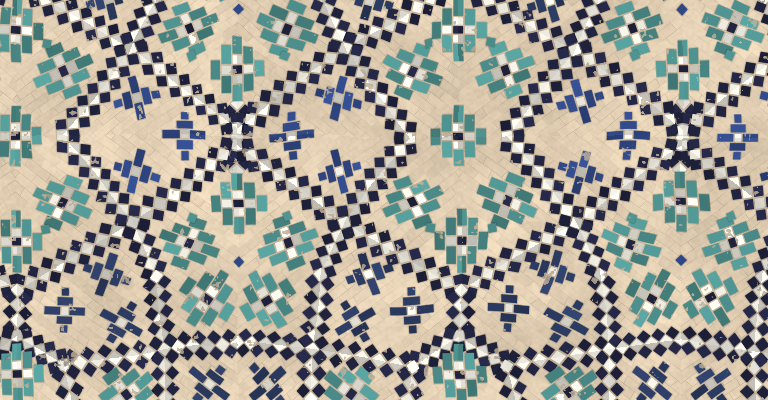
Write a WebGL 2 fragment shader that draws this pattern.

```glsl
#version 300 es
precision highp float;
// Glazed tile mosaic: stepped teal and blue flowers between checkered bands on tan brick.
// Space is folded by mirrors in both axes; bands are segments and flowers are rotated
// columns of bars inside the fold. Noise adds uneven setting, chips and tints.
#define SPAN 768.0       // design units across the canvas
#define AXIS_X 460.0     // upright mirror line
#define AXIS_Y 264.0     // level mirror line
#define HALF_REPEAT 222.0
#define BAND_PITCH 16.0
#define BAR_UNIT 9.0
#define WOBBLE 5.0
#define CHIPS 0.77
#define TAN vec3(0.93, 0.85, 0.735)
#define CREAM vec3(0.90, 0.89, 0.85)
#define NAVY vec3(0.13, 0.14, 0.25)
#define TEAL vec3(0.30, 0.56, 0.55)

uniform vec2 u_resolution;
out vec4 outColor;

const vec3 BLUE = vec3(0.19, 0.28, 0.52);
// Flowers: place in the fold, then angle.
const vec3 tealFlowers[8] = vec3[8](
  vec3(0, 0, 1.57), vec3(47, 66, 0.38), vec3(0, 105, 1.57), vec3(222, 67, 1.57),
  vec3(172, 107, 0.36), vec3(192, 163, 2.1), vec3(0, 238, 1.57), vec3(109, 258, 2.5));
const vec3 blueFlowers[6] = vec3[6](
  vec3(120, 36, 1.83), vec3(167, 0, 0), vec3(91, 137, 1.88),
  vec3(106, 186, 0.55), vec3(49, 173, 0.05), vec3(193, 248, 0.65));
// Bands: both ends of each segment in the fold.
const vec4 bands[12] = vec4[12](
  vec4(48, 0, 116, 86), vec4(116, 86, 0, 154), vec4(222, 0, 222, 34),
  vec4(116, 86, 222, 8), vec4(116, 86, 140, 140), vec4(140, 140, 149, 215),
  vec4(149, 215, 149, 279), vec4(149, 215, 222, 205), vec4(149, 215, 48, 230),
  vec4(0, 154, 0, 200), vec4(0, 200, 48, 230), vec4(48, 230, 58, 278));

float hash(vec2 p) { return fract(sin(dot(p, vec2(127.1, 311.7))) * 43758.5453); }

float noise(vec2 p) {
  vec2 i = floor(p), f = fract(p);
  f = f * f * (3.0 - 2.0 * f);
  return mix(mix(hash(i), hash(i + vec2(1, 0)), f.x),
             mix(hash(i + vec2(0, 1)), hash(i + vec2(1, 1)), f.x), f.y);
}

float box(vec2 p, vec2 halfSize) {
  vec2 d = abs(p) - halfSize + 0.8;
  return length(max(d, 0.0)) + min(max(d.x, d.y), 0.0) - 0.8;
}

// Lays one glazed piece with a soft joint, a tint of its own and chipped spots.
void lay(inout vec3 col, vec3 glaze, float d, float seed, float chip, float px) {
  col *= 1.0 - 0.16 * (1.0 - smoothstep(0.0, 1.8, d));
  float loss = smoothstep(CHIPS, CHIPS + 0.06, chip + 0.12 * step(0.94, seed));
  vec3 tint = glaze * (0.82 + 0.36 * seed);
  col = mix(col, tint, (1.0 - smoothstep(-0.6 * px, 0.6 * px, d)) * (1.0 - 0.85 * loss));
}

// Columns of bars around a core of squares; reach is the core radius in columns.
void flower(inout vec3 col, vec2 q, float reach, vec3 glaze, vec2 id, float chip, float px) {
  float pitch = reach > 1.5 ? 11.2 : 9.6;
  float k = round(q.x / pitch), a = abs(k);
  if (a > 2.0) return;
  float inner = reach - a - 0.5;
  float mid = 0.0, len = 1.0;
  vec3 c = glaze;
  if (inner > 0.0) {
    if (abs(q.y) < inner * BAR_UNIT) {
      mid = round(q.y / BAR_UNIT);
      len = 0.5;
      c = reach > 1.5 && a + abs(mid) < 0.5 ? NAVY : CREAM;
    } else mid = sign(q.y) * (inner + 1.0);
  } else if (a > reach) len = 0.5;
  vec2 shape = vec2(0.5 * pitch - 0.8, len * BAR_UNIT - 0.7);
  float d = box(q - vec2(k * pitch, mid * BAR_UNIT), shape);
  lay(col, c, d, hash(id + vec2(k, mid * 2.0)), chip, px);
}

// Row of cream diamonds with navy diamonds staggered on both sides.
void band(inout vec3 col, vec2 p, vec4 s, vec2 id, float chip, float px) {
  vec2 span = s.zw - s.xy;
  float len = length(span), n = max(round(len / BAND_PITCH), 1.0), pitch = len / n;
  vec2 dir = span / len, q = p - s.xy;
  q = vec2(dot(q, dir), dir.x * q.y - dir.y * q.x);
  if (abs(q.y) > 18.0 || q.x < -10.0 || q.x > len + 10.0) return;
  float side = sign(q.y);
  for (int j = 0; j < 2; j++) {
    float shift = 0.5 * float(j);
    float i = clamp(round(q.x / pitch - shift), 0.0, n - 2.0 * shift);
    vec2 r = q - vec2((i + shift) * pitch, side * shift * BAND_PITCH);
    r = vec2(r.x + r.y, r.y - r.x) * 0.7071;
    lay(col, j == 0 ? CREAM : NAVY, box(r, vec2(4.9)), hash(id + vec2(i, side + shift)), chip, px);
  }
}

vec2 turn(vec2 p, float a) { return vec2(sin(a) * p.x - cos(a) * p.y, cos(a) * p.x + sin(a) * p.y); }

void main() {
  float px = SPAN / u_resolution.x;
  vec2 p = gl_FragCoord.xy * px;
  vec2 w = p + WOBBLE * (vec2(noise(p / 45.0), noise(p / 45.0 + 31.0)) - 0.5);
  // Mirror fold; the cell number keeps each repeat different.
  vec2 m = w - vec2(AXIS_X, AXIS_Y);
  vec2 cell = vec2(floor(m.x / HALF_REPEAT), step(0.0, m.y)) * 17.0;
  vec2 f = vec2(abs(mod(m.x + HALF_REPEAT, 2.0 * HALF_REPEAT) - HALF_REPEAT), abs(m.y));
  float chip = 0.65 * noise(p / 7.0) + 0.35 * noise(p / 2.5);

  // Tan brick slivers with worn joints and broad stains.
  vec2 b = turn(f, 0.65) / vec2(9.0, 27.0);
  b.y += 0.5 * mod(floor(b.x), 2.0) + 0.3 * noise(f / 20.0);
  vec2 e = abs(fract(b) - 0.5);
  float joint = max(smoothstep(0.42, 0.5, e.x), smoothstep(0.47, 0.5, e.y));
  vec3 col = TAN * (0.97 + 0.06 * hash(floor(b) + cell));
  col *= 1.0 - 0.13 * joint * noise(p / 16.0 + 9.0);
  col *= 1.03 - 0.10 * noise(p / 50.0) - 0.05 * noise(p / 3.0);

  for (int i = 0; i < 12; i++) band(col, f, bands[i], cell + float(i) * 5.3, chip, px);
  for (int i = 0; i < 8; i++) {
    vec3 t = tealFlowers[i];
    flower(col, turn(f - t.xy, t.z), 2.0, TEAL, cell + float(i) * 7.1, chip, px);
  }
  for (int i = 0; i < 6; i++) {
    vec3 t = blueFlowers[i];
    vec3 glaze = mix(BLUE, vec3(0.17, 0.23, 0.38), step(130.0, t.y));
    flower(col, turn(f - t.xy, t.z), 1.0, glaze, cell + float(i) * 9.7, chip, px);
  }
  // Lone small squares in the gaps.
  lay(col, BLUE, box(turn(f - vec2(222, 126), 0.8), vec2(4.0)), 0.5, chip, px);
  lay(col, TEAL, box(turn(f - vec2(174, 80), 0.4), vec2(4.2)), 0.6, chip, px);
  lay(col, TEAL, box(turn(f - vec2(31, 93), 1.4), vec2(4.2)), 0.4, chip, px);
  outColor = vec4(clamp(col, 0.0, 1.0), 1.0);
}
```
